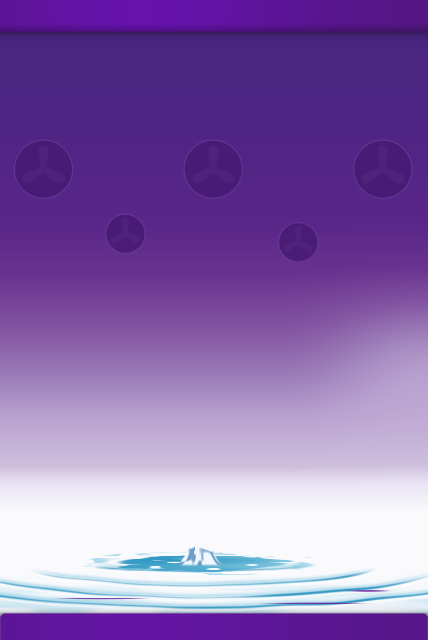
Reproduce this background procedurally as a Shadertoy shader.

```glsl
// Violet panel with fan discs fading to white above rippling blue water.

#define TOP_BAR 1.426
#define BOTTOM_BAR 0.0625
#define DISC_BIG 0.068
#define DISC_SMALL 0.046
#define POOL_CENTER vec2(0.474, 0.180)
#define POOL_RADII vec2(0.205, 0.020)
#define DEEP_BLUE vec3(0.10, 0.54, 0.73)
#define PALE_BLUE vec3(0.55, 0.80, 0.89)
#define STREAK_VIOLET vec3(0.42, 0.14, 0.62)

// Sky stops from top to bottom: colour, height
const vec4 SKY[10] = vec4[10](
    vec4(0.29, 0.15, 0.51, 1.420), vec4(0.31, 0.14, 0.52, 1.207),
    vec4(0.35, 0.15, 0.54, 0.973), vec4(0.41, 0.20, 0.56, 0.855),
    vec4(0.52, 0.34, 0.64, 0.719), vec4(0.61, 0.48, 0.72, 0.621),
    vec4(0.72, 0.63, 0.81, 0.523), vec4(0.81, 0.75, 0.87, 0.406),
    vec4(0.91, 0.89, 0.95, 0.367), vec4(0.98, 0.98, 0.99, 0.300));

float hash(vec2 p) {
    p = fract(p * vec2(0.1031, 0.1137));
    p += dot(p, p.yx + 33.33);
    return fract((p.x + p.y) * p.x * 17.0);
}

float noise(vec2 p) {
    vec2 i = floor(p), f = fract(p);
    f = f * f * (3.0 - 2.0 * f);
    return mix(mix(hash(i), hash(i + vec2(1, 0)), f.x),
               mix(hash(i + vec2(0, 1)), hash(i + vec2(1, 1)), f.x), f.y);
}

// Coverage of a signed distance, smoothed over width w
float fill(float d, float w) { return 1.0 - smoothstep(-w, w, d); }

vec3 sky(vec2 p) {
    float band = (p.y - 0.68) / 0.15;
    float y = p.y - 0.11 * smoothstep(0.65, 1.0, p.x) * exp(-band * band);
    vec3 col = SKY[0].rgb;
    for (int i = 1; i < 10; i++)
        col = mix(col, SKY[i].rgb, clamp((SKY[i - 1].w - y) / (SKY[i - 1].w - SKY[i].w), 0.0, 1.0));
    return col;
}

// Dark disc with a thin rim and three faint blades
vec3 fanDisc(vec3 col, vec2 q, float r, float px) {
    float d = length(q) - r;
    col = mix(col, vec3(0.275, 0.10, 0.45), 0.85 * fill(d, px));
    float turn = 2.0943951;
    float a = atan(q.x, q.y);
    a -= turn * floor(a / turn + 0.5);
    vec2 b = length(q) / r * vec2(sin(a), cos(a));
    float blade = length(b - vec2(0.0, clamp(b.y, 0.1, 0.62))) - 0.10 - 0.12 * b.y;
    col = mix(col, vec3(0.35, 0.17, 0.51), 0.42 * fill(blade, px / r));
    return mix(col, vec3(0.49, 0.35, 0.65), 0.6 * fill(abs(d) - 0.0007, px));
}

// Thin horizontal streak with tapered ends
float streak(vec2 p, vec2 c, float halfLength, float thickness) {
    vec2 q = (p - c) / vec2(halfLength, thickness);
    return fill(length(q) - 0.8, 0.35);
}

vec3 water(vec3 col, vec2 p, float px) {
    vec2 q = p - POOL_CENTER;
    float sheen = noise(p * vec2(7.0, 75.0));
    float depth = smoothstep(0.17, 0.07, p.y);
    col = mix(col, PALE_BLUE, depth * (0.08 + 0.36 * smoothstep(0.4, 0.9, sheen)));

    // Lower arcs of the spreading rings
    for (int i = 0; i < 4; i++) {
        float k = float(i);
        float rx = 0.27 + 0.15 * k;
        float drop = 0.018 + 0.036 * k - 0.0026 * k * k;
        float u = q.x / rx;
        float d = q.y + drop * sqrt(max(1.0 - u * u, 0.0));
        d += 0.004 * (noise(vec2(p.x * 9.0, k * 5.0)) - 0.5);
        float ends = 1.0 - smoothstep(0.78, 0.99, abs(u));
        float swell = noise(vec2(p.x * 6.0 + 8.0 * k, k + 2.5));
        col = mix(col, PALE_BLUE, 0.6 * ends * fill(abs(d - 0.005) - 0.003, 0.006));
        col = mix(col, DEEP_BLUE, ends * (0.3 + 0.7 * swell) * fill(abs(d) - 0.0006 - 0.0028 * swell, px));
        col = mix(col, vec3(1.0), 0.8 * ends * fill(abs(d + 0.007) - 0.0015, 0.003));
    }

    // Central pool with broken highlights
    float rim = length(q / POOL_RADII) + 0.3 * (noise(p * vec2(24.0, 130.0)) - 0.5);
    float glint = noise(p * vec2(22.0, 210.0) + 4.0);
    float broken = smoothstep(0.45, 0.65, noise(p * vec2(30.0, 190.0)));
    col = mix(col, PALE_BLUE, 0.7 * broken * fill(abs(rim - 1.22) - 0.12, 0.10));
    vec3 pool = mix(DEEP_BLUE, PALE_BLUE, clamp(0.3 + 1.8 * q.x + 0.35 * sheen, 0.0, 1.0));
    pool = mix(pool, vec3(0.94, 0.98, 1.0), smoothstep(0.68, 0.86, glint));
    col = mix(col, pool, fill(rim - 0.96, 0.07));

    // Rising splash crown
    float h = (p.y - 0.174) / 0.048;
    float w = mix(0.062, 0.024, sqrt(clamp(h, 0.0, 1.0)));
    float u = (p.x - 0.467) / w;
    float top = 0.82 + 0.3 * (noise(vec2(p.x * 85.0, 2.0)) - 0.5);
    float crown = fill(abs(u) - 1.0, 0.08) * fill(h - top, 0.06) * smoothstep(-0.05, 0.12, h);
    float folds = noise(vec2(u * 6.0, h * 2.5));
    vec3 splash = mix(vec3(0.42, 0.62, 0.78), vec3(0.95, 0.97, 1.0), smoothstep(0.25, 0.6, folds));
    col = mix(col, splash, crown);

    // Violet reflections
    col = mix(col, STREAK_VIOLET, 0.85 * streak(p, vec2(0.24, 0.097), 0.105, 0.0022));
    col = mix(col, STREAK_VIOLET, 0.85 * streak(p, vec2(0.735, 0.086), 0.125, 0.0022));
    return mix(col, STREAK_VIOLET, 0.85 * streak(p, vec2(0.86, 0.115), 0.06, 0.002));
}

void mainImage(out vec4 fragColor, in vec2 fragCoord) {
    vec2 p = fragCoord / iResolution.xy * vec2(1.0, 1.5);
    float px = 1.0 / iResolution.x;
    vec3 col = sky(p);

    // Three large discs above two small ones
    for (int i = 0; i < 5; i++) {
        float k = float(i), j = k - 3.0;
        bool big = i < 3;
        vec2 c = big ? vec2(0.1016 + 0.3965 * k, 1.1035) : vec2(0.293 + 0.404 * j, 0.952 - 0.020 * j);
        col = fanDisc(col, p - c, big ? DISC_BIG : DISC_SMALL, px);
    }
    if (p.y < 0.30) col = water(col, p, px);

    // Bars with soft shadows
    col *= 1.0 - 0.35 * exp(-max(TOP_BAR - p.y, 0.0) / 0.009);
    col *= 1.0 - 0.30 * exp(-max(p.y - BOTTOM_BAR, 0.0) / 0.005);
    float glow = exp(-pow((p.x - 0.33) / 0.42, 2.0));
    vec3 topBar = mix(vec3(0.32, 0.09, 0.50), vec3(0.40, 0.07, 0.67), glow);
    topBar *= 0.82 + 0.18 * smoothstep(TOP_BAR, TOP_BAR + 0.022, p.y);
    col = mix(col, topBar, fill(TOP_BAR - p.y, px));
    vec3 bottomBar = mix(vec3(0.33, 0.09, 0.53), vec3(0.39, 0.08, 0.64), glow);
    vec2 corner = abs(p - vec2(0.5, 0.0)) - vec2(0.488, BOTTOM_BAR - 0.012);
    col = mix(col, bottomBar, fill(length(max(corner, 0.0)) - 0.012, px));
    fragColor = vec4(col, 1.0);
}
```
